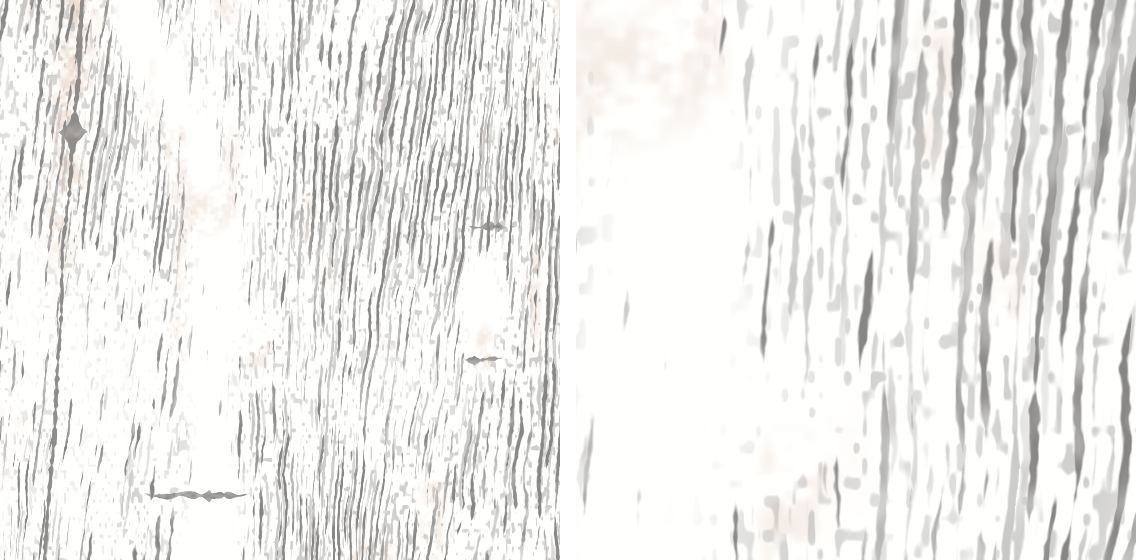
Left: the whole. Right: its middle third, enlarged.
Give the GLSL for this texture, as a WebGL 2 fragment shader.

```glsl
#version 300 es
precision highp float;
// Whitewashed weathered wood: broken grey grain, one long crack with a knot, cross scars.

#define COLUMNS 68.0
#define GRAIN_HALF_WIDTH 0.0027
#define COVERAGE 0.55
#define DASH_RATE 12.0
#define LEAN 0.08
#define LEAN_SWING 0.06
#define CRACK_HALF_WIDTH 0.0030
#define KNOT_HEIGHT 0.764
#define WHITE vec3(1.0, 1.0, 0.992)
#define DARK vec3(0.53, 0.525, 0.52)
#define STAIN vec3(0.93, 0.87, 0.83)

uniform vec2 u_resolution;
out vec4 fragColor;

float hash(vec2 cell) {
  vec3 q = fract(cell.xyx * 0.1031);
  q += dot(q, q.yzx + 33.33);
  return fract((q.x + q.y) * q.z);
}

float noise(vec2 p) {
  vec2 cell = floor(p), f = fract(p);
  f = f * f * (3.0 - 2.0 * f);
  return mix(mix(hash(cell), hash(cell + vec2(1, 0)), f.x),
             mix(hash(cell + vec2(0, 1)), hash(cell + vec2(1, 1)), f.x), f.y);
}

float bell(float x) { return exp(-x * x); }

// Coverage of a stroke by distance to its centre line
float stroke(float dist, float halfWidth, float soft) {
  float visible = smoothstep(0.0, 0.0008, halfWidth);
  return visible * (1.0 - smoothstep(halfWidth - soft, halfWidth + soft, dist));
}

// One tapered, interrupted line in every column of the warped plane
float grain(vec2 p, float columns, float cover, float seed, float soft) {
  float column = floor(p.x * columns);
  float key = column * 7.0 + seed;
  float centre = 0.5 + 0.36 * (hash(vec2(key, 3.0)) - 0.5)
               + 0.2 * (noise(vec2(key, p.y * 18.0)) - 0.5);
  float dist = abs(fract(p.x * columns) - centre) / columns;
  float run = p.y * DASH_RATE + 40.0 * hash(vec2(key, 9.0));
  float dash = 0.68 * noise(vec2(key + 1.5, run)) + 0.32 * noise(vec2(key + 3.5, run * 3.7));
  float halfWidth = GRAIN_HALF_WIDTH * smoothstep(0.0, 0.25, dash - 1.0 + cover);
  dist += 0.0016 * (noise(p * vec2(300.0, 170.0)) - 0.5);
  float tone = 0.6 * noise(vec2(key + 5.0, p.y * 9.0)) + 0.4 * noise(p * vec2(160.0, 60.0));
  tone = smoothstep(0.1, 0.75, tone + 0.7 * (cover - 0.5));
  return stroke(dist, halfWidth, soft) * mix(0.4, 1.0, tone);
}

// Ragged horizontal scars, stepping down the board
float scars(vec2 p, float soft) {
  float ink = 0.0;
  for (int i = 0; i < 3; i++) {
    float k = float(i);
    float low = step(1.5, k);
    vec2 d = p - vec2(0.88 - 0.01 * k - 0.51 * low, 0.597 - 0.24 * k);
    float reach = 1.0 - smoothstep(0.6, 1.1, abs(d.x) / (0.043 + 0.05 * low));
    float ragged = noise(vec2(p.x * 75.0, k * 9.0));
    float hair = noise(vec2(p.x * 190.0, k * 5.0 + 2.0));
    d.y += 0.008 * (noise(vec2(p.x * 40.0, k + 20.0)) - 0.5);
    float halfWidth = reach * (0.009 * ragged * hair + 0.002 * ragged + 0.002 * low);
    float mottled = 0.6 + 0.4 * noise(p * vec2(110.0, 200.0));
    ink = max(ink, stroke(abs(d.y), halfWidth, soft) * mottled);
  }
  return ink;
}

void main() {
  float side = min(u_resolution.x, u_resolution.y);
  vec2 p = gl_FragCoord.xy / side;
  float soft = max(0.0010, 0.65 / side);

  // Leaning, wavering grain direction
  float lean = LEAN + LEAN_SWING * cos((p.x - 0.18) * 10.8);
  vec2 flow = vec2(p.x - lean * (p.y - 0.5) + 1.0, p.y);
  flow.x += 0.009 * (noise(p * vec2(18.0, 13.0)) - 0.5);
  flow.x += 0.0025 * (noise(p * vec2(55.0, 60.0)) - 0.5);

  // Where the grain shows through and where paint hides it
  float patches = noise(flow * vec2(13.0, 3.0)) + 0.6 * noise(flow * vec2(31.0, 9.0) + 17.0);
  float cover = COVERAGE + 0.24 * (patches - 0.8) + 0.11 * smoothstep(0.5, 0.75, p.x);
  cover -= 0.34 * bell((p.x - 0.38 + 0.13 * smoothstep(0.6, 1.0, p.y)) / 0.045);
  cover -= 0.4 * bell((p.x - 0.86) / 0.03) * bell((p.y - 0.48) / 0.1);
  cover -= 0.12 * bell((p.x - 0.04) / 0.05) * bell((p.y - 0.5) / 0.2);

  float ink = grain(flow, COLUMNS, cover, 0.0, soft);
  ink = max(ink, 0.45 * grain(flow, COLUMNS * 1.45, cover - 0.1, 631.0, soft));
  float fleck = smoothstep(0.68, 0.86, noise(p * vec2(190.0, 95.0)));
  ink = max(ink, 0.4 * fleck * smoothstep(0.35, 0.65, cover));

  // Long crack that swells into a pointed knot
  float crackX = 0.078 + 0.068 * p.y + 0.008 * (noise(vec2(4.0, p.y * 9.0)) - 0.5);
  float fromCrack = p.x - crackX;
  float swell = 0.024 * exp(-abs(p.y - KNOT_HEIGHT) / 0.014);
  float crackWidth = CRACK_HALF_WIDTH * (0.75 + 0.5 * noise(vec2(8.0, p.y * 25.0))) + swell;
  float ragged = 0.004 * (noise(p * 130.0) - 0.5);
  float crackTone = 0.94 - 0.4 * smoothstep(0.004, 0.02, swell) * noise(p * 95.0);
  ink = max(ink, crackTone * stroke(abs(fromCrack) + ragged, crackWidth, soft));
  ink = max(ink, scars(p, soft));

  // Faint rosy stain beside the crack and in stray patches
  float mottle = smoothstep(0.3, 0.75, 0.6 * noise(p * vec2(70.0, 45.0)) + 0.4 * noise(p * 150.0));
  float stain = bell((fromCrack + 0.008) / 0.032) * smoothstep(0.4, 0.75, p.y);
  stain += 0.6 * smoothstep(0.72, 0.95, noise(p * vec2(22.0, 8.0) + 50.0));
  vec3 colour = mix(WHITE, STAIN, clamp(stain * mottle, 0.0, 1.0));
  fragColor = vec4(mix(colour, DARK, clamp(ink, 0.0, 1.0)), 1.0);
}
```
